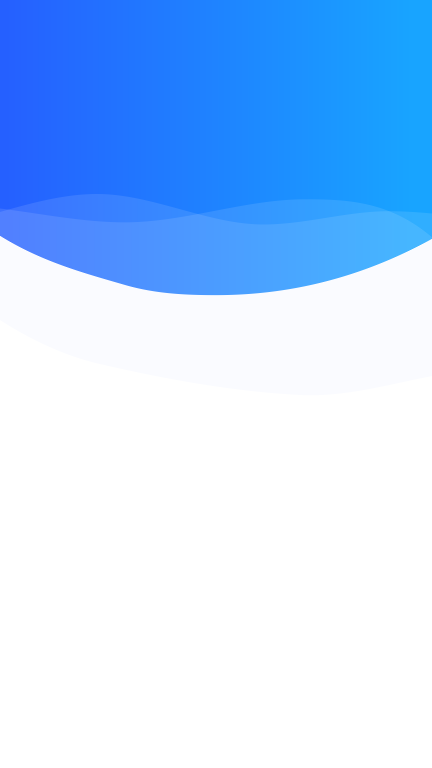
Reproduce this background procedurally as a WebGL 1 fragment shader.

```glsl
precision highp float;
// Blue gradient header with two translucent waves and a curved rim over a pale band on white.

uniform vec2 u_resolution;

const vec3 BLUE_LEFT = vec3(0.147, 0.378, 1.0);
const vec3 BLUE_RIGHT = vec3(0.094, 0.645, 1.0);
const vec3 PALE = vec3(0.980, 0.984, 1.0);
const vec3 WHITE = vec3(1.0);
const float GRADIENT_START = 0.02;
const float GRADIENT_END = 0.96;
const float WAVE_ALPHA = 0.105;

// Cubic between two knots, each holding x, depth and slope.
float curve(float x, vec3 a, vec3 b) {
  float span = b.x - a.x;
  float t = clamp((x - a.x) / span, 0.0, 1.0);
  float s = 1.0 - t;
  return s * s * ((1.0 + 2.0 * t) * a.y + t * span * a.z)
       + t * t * ((1.0 + 2.0 * s) * b.y - s * span * b.z);
}

// Lower rim of the blue header.
float rimDepth(float x) {
  vec3 shoulder = vec3(0.289, 0.371, 0.163);
  vec3 lowest = vec3(0.5, 0.3843, 0.0);
  if (x < shoulder.x) return curve(x, vec3(0.0, 0.307, 0.35), shoulder);
  if (x < lowest.x) return curve(x, shoulder, lowest);
  return curve(x, lowest, vec3(1.0, 0.311, -0.31));
}

// Lower rim of the pale band.
float bandDepth(float x) {
  vec3 shoulder = vec3(0.2315, 0.474, 0.13);
  vec3 lowest = vec3(0.694, 0.5143, 0.03);
  if (x < shoulder.x) return curve(x, vec3(0.0, 0.4167, 0.36), shoulder);
  if (x < lowest.x) return curve(x, shoulder, lowest);
  return curve(x, lowest, vec3(1.0, 0.4896, -0.11));
}

// Wave that crests on the left.
float leftWaveDepth(float x) {
  vec3 crest = vec3(0.2245, 0.2526, 0.0);
  vec3 trough = vec3(0.61, 0.2923, 0.0);
  vec3 ripple = vec3(0.9, 0.275, 0.0);
  if (x < crest.x) return curve(x, vec3(0.0, 0.276, -0.16), crest);
  if (x < trough.x) return curve(x, crest, trough);
  if (x < ripple.x) return curve(x, trough, ripple);
  return curve(x, ripple, vec3(1.0, 0.278, 0.05));
}

// Wave that crests on the right.
float rightWaveDepth(float x) {
  vec3 trough = vec3(0.289, 0.2895, 0.0);
  vec3 crest = vec3(0.706, 0.2595, 0.0);
  if (x < trough.x) return curve(x, vec3(0.0, 0.2715, 0.07), trough);
  if (x < crest.x) return curve(x, trough, crest);
  return curve(x, crest, vec3(1.0, 0.309, 0.48));
}

// Antialiased coverage of the area above an edge.
float above(float depth, float edge) {
  return clamp(0.5 + (edge - depth) * u_resolution.y, 0.0, 1.0);
}

void main() {
  vec2 uv = gl_FragCoord.xy / u_resolution;
  float x = uv.x;
  float depth = 1.0 - uv.y;

  // Header gradient, lightened below each wave.
  float blend = clamp((x - GRADIENT_START) / (GRADIENT_END - GRADIENT_START), 0.0, 1.0);
  vec3 header = mix(BLUE_LEFT, BLUE_RIGHT, blend);
  header = mix(header, WHITE, WAVE_ALPHA * (1.0 - above(depth, leftWaveDepth(x))));
  header = mix(header, WHITE, WAVE_ALPHA * (1.0 - above(depth, rightWaveDepth(x))));

  // Layers from back to front.
  vec3 color = mix(WHITE, PALE, above(depth, bandDepth(x)));
  color = mix(color, header, above(depth, rimDepth(x)));
  gl_FragColor = vec4(color, 1.0);
}
```
